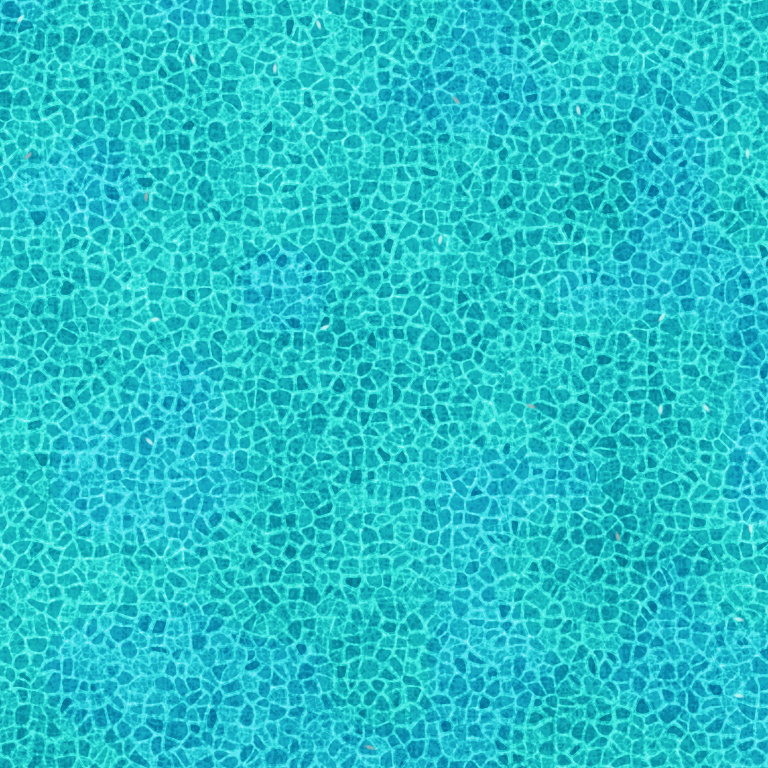
Write a Shadertoy shader that draws this texture.

```glsl
vec3 hash3(vec2 p) {
    vec3 q = fract(p.xyx * vec3(0.1031, 0.1030, 0.0973));
    q += dot(q, q.yzx + 33.33);
    return fract((q.xxy + q.yzz) * q.zyx);
}

float noise(vec2 p) {
    vec2 i = floor(p), f = fract(p);
    f = f * f * (3.0 - 2.0 * f);
    float low = mix(hash3(i).x, hash3(i + vec2(1, 0)).x, f.x);
    float high = mix(hash3(i + vec2(0, 1)).x, hash3(i + vec2(1, 1)).x, f.x);
    return mix(low, high, f.y);
}

vec2 warp(vec2 p) {
    return p + 0.55 * (vec2(noise(p * 0.8), noise(p * 0.8 + 71.0)) - 0.5);
}

// x: distance to the wall with rounded corners, yz: random values of the cell
vec3 foam(vec2 p) {
    vec2 base = floor(p), f = fract(p), nearest = vec2(0), owner = vec2(0);
    float best = 9.0;
    for (int y = -1; y <= 1; y++)
    for (int x = -1; x <= 1; x++) {
        vec2 cell = vec2(x, y);
        vec2 toSeed = cell + 0.08 + 0.84 * hash3(base + cell).xy - f;
        float d = dot(toSeed, toSeed);
        if (d < best) { best = d; nearest = toSeed; owner = cell; }
    }
    float sum = 0.0;
    for (int y = -2; y <= 2; y++)
    for (int x = -2; x <= 2; x++) {
        vec2 cell = owner + vec2(x, y);
        vec2 toSeed = cell + 0.08 + 0.84 * hash3(base + cell).xy - f;
        vec2 gap = toSeed - nearest;
        if (dot(gap, gap) > 1e-5)
            sum += exp(-18.0 * dot(0.5 * (toSeed + nearest), normalize(gap)));
    }
    return vec3(-log(sum) / 18.0, hash3(base + owner + 37.0).yz);
}

vec3 palette(float t) {
    vec3 c = mix(vec3(0.02, 0.47, 0.56), vec3(0.04, 0.57, 0.64), smoothstep(-0.15, 0.08, t));
    c = mix(c, vec3(0.08, 0.68, 0.73), smoothstep(0.08, 0.26, t));
    c = mix(c, vec3(0.09, 0.73, 0.74), smoothstep(0.26, 0.40, t));
    c = mix(c, vec3(0.16, 0.82, 0.82), smoothstep(0.40, 0.58, t));
    c = mix(c, vec3(0.23, 0.91, 0.86), smoothstep(0.58, 0.77, t));
    c = mix(c, vec3(0.35, 0.92, 0.91), smoothstep(0.77, 0.92, t));
    return mix(c, vec3(0.62, 0.98, 0.96), smoothstep(0.98, 1.3, t));
}

// Sparse pale flecks, at most one per grid square
float fleck(vec2 p) {
    vec2 square = floor(p);
    vec3 h = hash3(square + 211.0);
    vec2 q = fract(p) - 0.3 - 0.4 * h.xy;
    float a = 6.2832 * h.y;
    q = mat2(cos(a), -sin(a), sin(a), cos(a)) * q;
    float body = 1.0 - smoothstep(0.03, 0.10, length(q * vec2(0.6, 1.5)));
    return body * step(0.94, h.z);
}

void mainImage(out vec4 fragColor, in vec2 fragCoord) {
    vec2 uv = fragCoord / iResolution.y;

    // Large pores, with finer ones filling the shallow areas
    vec3 pore = foam(warp(uv * 51.0));
    vec3 small = foam(warp(uv * 88.0 + 19.0));
    float patchy = noise(uv * 17.0 + 5.0);
    float depth = smoothstep(0.05, 0.75, pore.y * 0.75 + patchy * 0.35);
    float inset = 0.07 + 0.10 * pore.z;
    float pit = smoothstep(inset - 0.04, inset + 0.05, pore.x);
    float wall = 1.0 - smoothstep(0.0, 0.10, abs(pore.x + 0.01));
    float smallPit = smoothstep(0.08, 0.20, small.x) * small.y;
    float smallWall = 1.0 - smoothstep(0.0, 0.12, abs(small.x));

    // Broad mottling
    float cloud = 0.5 * noise(uv * 5.0) + 0.3 * noise(uv * 11.0 + 3.0) + 0.2 * patchy - 0.5;
    float tone = 0.65 + 0.38 * cloud;

    tone -= pit * (0.10 + 0.34 * depth + 0.16 * step(0.88, pore.z));
    tone += wall * (0.10 + 0.26 * noise(uv * 60.0));
    tone += (1.0 - 0.75 * pit * depth) * (0.16 * smallWall - 0.24 * smallPit);

    // Fine grain with faint upright and level threads
    float grain = noise(uv * 390.0) - 0.5 + 0.7 * (noise(uv * 210.0 + 9.0) - 0.5);
    float threads = noise(uv * vec2(330.0, 45.0)) + noise(uv * vec2(45.0, 330.0) + 13.0) - 1.0;
    tone += (0.36 - 0.14 * pit * depth) * grain + 0.14 * threads;

    vec3 color = palette(tone);
    color += vec3(0.0, -0.03, 0.03) * smoothstep(0.52, 0.75, noise(uv * 8.0 + 41.0));
    vec3 fleckColor = mix(vec3(0.80, 0.97, 0.96), vec3(0.62, 0.72, 0.72), step(0.7, noise(uv * 6.0 + 83.0)));
    color = mix(color, fleckColor, 0.85 * fleck(uv * 18.0));
    fragColor = vec4(clamp(color, 0.0, 1.0), 1.0);
}
```
